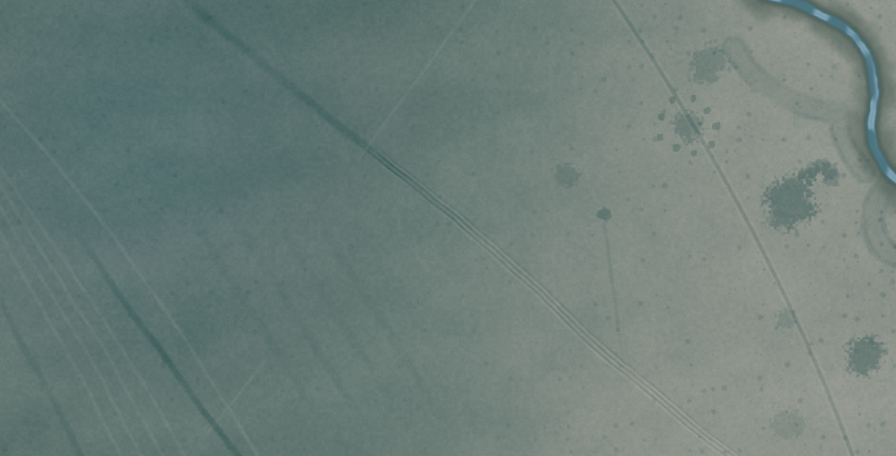
A Shadertoy shader for this texture:

```glsl
// Aerial view of a dry teal-grey plain that pales towards a river at the right.
// A single tone value gathers haze, wheel tracks, shrub patches and grain;
// it is then mapped to a colour ramp, and the river is laid on top.

const vec3 SHADE = vec3(0.315, 0.418, 0.402);
const vec3 SAND = vec3(0.600, 0.612, 0.578);
const vec3 BANK = vec3(0.25, 0.33, 0.30);
const vec3 WATER = vec3(0.30, 0.46, 0.51);
const vec3 GLINT = vec3(0.49, 0.63, 0.70);

float hash(vec2 p) {
    vec3 q = fract(vec3(p.xyx) * 0.1031);
    q += dot(q, q.yzx + 33.33);
    return fract((q.x + q.y) * q.z);
}

float noise(vec2 p) {
    vec2 i = floor(p), f = fract(p);
    f = f * f * (3.0 - 2.0 * f);
    return mix(mix(hash(i), hash(i + vec2(1, 0)), f.x),
               mix(hash(i + vec2(0, 1)), hash(i + vec2(1, 1)), f.x), f.y);
}

// Layered noise centred on zero
float fbm(vec2 p) {
    float sum = 0.0, amp = 0.5;
    for (int i = 0; i < 5; i++) {
        sum += amp * (noise(p) - 0.5);
        p = mat2(1.6, 1.2, -1.2, 1.6) * p + 7.3;
        amp *= 0.5;
    }
    return sum;
}

// Signed distance to the track x = a + b*y + c*y*y
float track(vec2 p, float a, float b, float c) {
    float slope = b + 2.0 * c * p.y;
    return (p.x - a - (b + c * p.y) * p.y) * inversesqrt(1.0 + slope * slope);
}

// Soft line of half width w
float stroke(float d, float w) {
    float soft = max(w, 1.0 / iResolution.y);
    return 1.0 - smoothstep(w * 0.3, w * 0.3 + soft, abs(d));
}

// Window that is one between lo and hi
float span(float v, float lo, float hi) {
    return smoothstep(lo - 0.05, lo + 0.05, v) * (1.0 - smoothstep(hi - 0.05, hi + 0.05, v));
}

// Distance to a quadratic curve, taken over short chords
float bend(vec2 p, vec2 a, vec2 b, vec2 c) {
    float best = 9.0;
    vec2 last = a;
    for (int i = 1; i <= 12; i++) {
        float s = float(i) / 12.0;
        vec2 next = mix(mix(a, b, s), mix(b, c, s), s);
        vec2 e = next - last, q = p - last;
        best = min(best, length(q - e * clamp(dot(q, e) / dot(e, e), 0.0, 1.0)));
        last = next;
    }
    return best;
}

// Ragged shrub patch with a grainy rim
float patchMask(vec2 p, vec2 centre, float r) {
    float d = length(p - centre) + r * (0.7 * fbm(p * 28.0) + 0.6 * (noise(p * 170.0) - 0.5));
    return 1.0 - smoothstep(r * 0.7, r * 1.2, d);
}

// Scattered dots, one per chosen cell
float dots(vec2 p, float cells, float share) {
    vec2 id = floor(p * cells);
    vec2 centre = 0.3 + 0.4 * vec2(hash(id + 3.1), hash(id + 8.7));
    float r = 0.10 + 0.16 * hash(id + 5.5);
    float d = length(fract(p * cells) - centre);
    return step(hash(id), share) * (1.0 - smoothstep(r * 0.5, r + 0.08, d));
}

float plainTone(vec2 p) {
    float haze = smoothstep(0.55, 1.82, p.x - 0.24 * (p.y - 0.5));
    float wisps = fbm(vec2(p.x * 2.2 + p.y, p.y * 6.0 - p.x * 1.5));
    return 0.11 + 0.72 * haze + 0.10 * (1.0 - p.y) * (1.0 - haze)
        + 0.28 * wisps + 0.16 * fbm(p * 14.0);
}

float trackTone(vec2 p) {
    vec2 q = p + 0.016 * vec2(fbm(p * 6.0), fbm(p * 6.0 + 9.0));
    float wear = 0.6 + 0.8 * noise(p * 22.0);
    // Main diagonal: dark above, split into ruts below
    float d = track(q, 1.6, -1.18, 0.0) + 0.008 * sin(p.y * 9.0);
    float tone = -0.17 * stroke(d, 0.012) * span(p.y, 0.52, 1.1);
    for (int i = -1; i <= 1; i++) {
        float rut = d - 0.010 * float(i);
        tone += (0.13 * stroke(rut, 0.003) - 0.12 * stroke(rut - 0.005, 0.003)) * span(p.y, -0.1, 0.66);
    }
    // Left bundle of pale and dark trails
    tone -= 0.25 * stroke(track(q, 0.52, -0.72, 0.0), 0.009) * span(p.y, -0.1, 0.45);
    tone -= 0.13 * stroke(track(q, 0.18, -0.52, 0.0), 0.008) * span(p.y, -0.1, 0.33);
    for (int i = 0; i < 4; i++) {
        float k = float(i);
        tone += 0.10 * stroke(track(q, 0.27 + 0.045 * k, -0.55, -0.05 * k), 0.005);
        tone -= 0.06 * stroke(track(q, 0.75 + 0.09 * k, -0.62, 0.0), 0.012) * span(p.y, 0.1, 0.5);
    }
    tone += 0.12 * stroke(track(q, 0.564, -0.55, -0.22), 0.005);
    // Thin cross trails
    tone += 0.10 * stroke(track(q, 0.33, 0.71, 0.0), 0.004) * span(p.y, 0.62, 1.1);
    tone += 0.09 * stroke(track(q, 0.42, 0.77, 0.0), 0.004) * span(p.y, 0.04, 0.22);
    tone -= 0.12 * stroke(track(q, 1.40, -0.15, 0.0), 0.005) * span(p.y, 0.25, 0.5);
    // Right-hand road with a pale verge
    float road = track(p, 1.87, -0.37, -0.154);
    return tone * wear + 0.12 * stroke(road, 0.011) - 0.34 * stroke(road, 0.0055);
}

float shrubTone(vec2 p) {
    float tone = 0.50 * patchMask(p, vec2(1.73, 0.556), 0.056);
    tone += 0.50 * patchMask(p, vec2(1.897, 0.218), 0.041);
    tone += 0.34 * patchMask(p, vec2(1.51, 0.723), 0.033);
    tone += 0.28 * patchMask(p, vec2(1.55, 0.86), 0.042);
    tone += 0.22 * patchMask(p, vec2(1.244, 0.615), 0.030);
    tone += 0.35 * patchMask(p, vec2(1.326, 0.53), 0.015);
    tone += 0.20 * patchMask(p, vec2(1.725, 0.30), 0.022);
    tone += 0.18 * patchMask(p, vec2(1.73, 0.07), 0.034);
    // Small clumps around two of the patches
    for (int i = 0; i < 9; i++) {
        float k = float(i), r = 0.05 + 0.02 * hash(vec2(k, 4.0));
        vec2 ring = vec2(cos(k * 0.7), sin(k * 0.7));
        tone += 0.38 * patchMask(p, vec2(1.51, 0.723) + r * ring, 0.008);
        tone += 0.30 * patchMask(p, vec2(1.797, 0.608) + 0.027 * ring, 0.018) * step(k, 4.0);
    }
    float dry = smoothstep(0.9, 1.8, p.x);
    tone += (0.10 + 0.14 * dry) * dots(p, 38.0, 0.10 + 0.08 * dry);
    return -min(tone, 0.60) - 0.14 * dry * dots(p + 0.37, 85.0, 0.16);
}

void mainImage(out vec4 fragColor, in vec2 fragCoord) {
    vec2 p = fragCoord / iResolution.y;
    vec2 q = p + 0.03 * vec2(fbm(p * 9.0), fbm(p * 9.0 + 4.0));
    float grain = noise(p * 240.0) + noise(p * 120.0 + 5.0) - 1.0;
    float tone = plainTone(p) + trackTone(p) + shrubTone(p) + 0.10 * grain;

    // Dry side channels with darker rims
    float dry = min(bend(q, vec2(1.61, 0.90), vec2(1.66, 0.78), vec2(1.84, 0.75)),
                    bend(q, vec2(1.84, 0.75), vec2(1.84, 0.68), vec2(1.90, 0.62)));
    dry = min(dry, bend(q, vec2(1.95, 0.60), vec2(1.87, 0.46), vec2(1.99, 0.43)));
    tone -= 0.15 * stroke(dry, 0.028) + 0.22 * stroke(dry - 0.02, 0.007) * noise(p * 24.0);
    vec3 colour = mix(SHADE, SAND, clamp(tone, -0.25, 1.12));
    colour += vec3(-0.012, 0.0, 0.020) * exp(-7.0 * dot(p - vec2(0.3, 0.7), p - vec2(0.3, 0.7)));

    // River: green bank, water, broken glints
    float river = min(bend(q, vec2(1.67, 1.01), vec2(1.95, 0.95), vec2(1.915, 0.76)),
                      bend(q, vec2(1.915, 0.76), vec2(1.90, 0.66), vec2(1.99, 0.59)));
    colour = mix(colour, BANK, 0.45 * (1.0 - smoothstep(0.018, 0.065, river + 0.05 * fbm(p * 20.0))));
    colour = mix(colour, BANK, 0.8 * stroke(river, 0.019));
    colour = mix(colour, WATER, stroke(river, 0.012));
    colour = mix(colour, GLINT, stroke(river - 0.003, 0.005) * smoothstep(0.35, 0.7, noise(p * 30.0)));
    fragColor = vec4(colour, 1.0);
}
```
